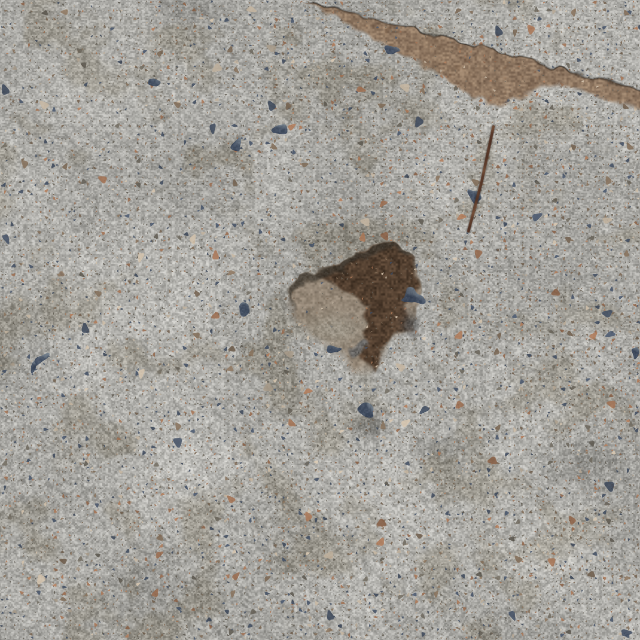
Give the GLSL for this texture, as a Shadertoy shader.

```glsl
const vec2 HOLE[18] = vec2[18](
  vec2(.45,.544), vec2(.467,.567), vec2(.501,.577), vec2(.531,.581), vec2(.553,.603), vec2(.586,.613),
  vec2(.615,.62), vec2(.638,.605), vec2(.651,.583), vec2(.658,.544), vec2(.648,.512), vec2(.645,.482),
  vec2(.612,.469), vec2(.592,.447), vec2(.578,.421), vec2(.553,.421), vec2(.527,.453), vec2(.46,.5));
const vec2 WET[18] = vec2[18](
  vec2(.494,.573), vec2(.54,.586), vec2(.561,.608), vec2(.615,.621), vec2(.646,.593), vec2(.654,.554),
  vec2(.633,.519), vec2(.646,.484), vec2(.62,.476), vec2(.594,.454), vec2(.585,.419), vec2(.574,.43),
  vec2(.56,.446), vec2(.577,.46), vec2(.568,.484), vec2(.575,.523), vec2(.555,.538), vec2(.52,.554));
// Large blue stones: centre and radius
const vec3 STONES[12] = vec3[12](
  vec3(.052,.427,.011), vec3(.063,.437,.011), vec3(.438,.796,.01), vec3(.239,.871,.009),
  vec3(.372,.775,.01), vec3(.383,.518,.008), vec3(.743,.694,.01), vec3(.613,.922,.011),
  vec3(.643,.536,.017), vec3(.521,.456,.011), vec3(.572,.36,.013), vec3(.99,.452,.01));

float hash(vec2 p) {
  return fract(sin(dot(p, vec2(127.1, 311.7))) * 43758.5453);
}

float noise(vec2 p) {
  vec2 i = floor(p), f = fract(p);
  f = f * f * (3. - 2. * f);
  return mix(mix(hash(i), hash(i + vec2(1, 0)), f.x),
             mix(hash(i + vec2(0, 1)), hash(i + 1.), f.x), f.y);
}

float fbm(vec2 p) {
  float sum = 0., amp = .53;
  for (int i = 0; i < 4; i++) {
    sum += amp * noise(p);
    p = p * 2.03 + 17.;
    amp *= .5;
  }
  return sum;
}

float segment(vec2 p, vec2 a, vec2 b) {
  vec2 e = b - a, w = p - a;
  return length(w - e * clamp(dot(w, e) / dot(e, e), 0., 1.));
}

float polygon(vec2 p, vec2 v[18]) {
  float d = 1e3, side = 1.;
  for (int i = 0; i < 18; i++) {
    vec2 a = v[i], b = v[(i + 17) % 18], e = b - a, w = p - a;
    d = min(d, segment(p, a, b));
    bvec3 c = bvec3(p.y >= a.y, p.y < b.y, e.x * w.y > e.y * w.x);
    if (all(c) || !any(c)) side = -side;
  }
  return side * d;
}

float blob(vec2 p, vec2 centre, vec2 size) {
  vec2 q = (p - centre) / size;
  return exp(-dot(q, q));
}

// Angular, randomly turned stone
float stone(vec2 p, float radius, float seed) {
  float a = seed * 6.28, c = cos(a), s = sin(a);
  p = mat2(c, s, -s, c) * p;
  p.y *= 1.2 + .7 * fract(seed * 7.3);
  return length(p) * (1. + .18 * sin(3. * atan(p.y, p.x) + seed * 40.)) - radius;
}

vec3 pebbleColor(float h) {
  vec3 c = mix(vec3(.4, .38, .34), vec3(.49, .41, .33), step(.42, h));
  c = mix(c, vec3(.62, .43, .31), step(.73, h));
  c = mix(c, vec3(.76, .7, .62), step(.84, h));
  return mix(c, vec3(.25, .3, .38), step(.91, h));
}

vec3 pebbles(vec3 base, vec2 p, float cells, float density, float aa) {
  vec2 id = floor(p * cells);
  float h = hash(id), k = hash(id + 31.7);
  vec2 centre = .3 + .4 * vec2(hash(id + 5.1), hash(id + 9.4));
  float d = stone(fract(p * cells) - centre, .13 + .15 * k * k, h) / cells;
  float cover = smoothstep(aa, -aa, d) * step(hash(id + 77.3), density);
  return mix(base, pebbleColor(k) * (.85 + .3 * h), cover * .85);
}

vec3 sand(vec2 p, vec3 dark, vec3 light, float aa) {
  vec3 c = mix(dark, light, .65 * noise(p * 300.) + .35 * noise(p * 120.));
  return pebbles(c, p, 130., .28, aa);
}

void mainImage(out vec4 fragColor, in vec2 fragCoord) {
  vec2 p = fragCoord / iResolution.xy;
  float aa = .8 / iResolution.y;
  vec2 rough = p + .01 * (vec2(noise(p * 65.), noise(p * 65. + 40.)) - .5);

  // Concrete with stains and grain
  float grain = .19 * (noise(p * 430.) - .5) + .15 * (noise(p * 210.) - .5);
  vec3 col = vec3(.685, .682, .665) + grain + .16 * (fbm(p * 7.) - .5);
  col -= vec3(.07, .08, .1) * smoothstep(.5, .75, fbm(p * 16. + 8.));
  float stain = blob(p, vec2(.3, .99), vec2(.05, .03)) + blob(p, vec2(.23, .09), vec2(.07, .06))
    + blob(p, vec2(.68, .295), vec2(.05, .025)) + blob(p, vec2(.91, .27), vec2(.07, .04));
  col -= .1 * stain * (.4 + fbm(p * 45.));
  col -= .21 * blob(rough, vec2(.577, .333), vec2(.022, .025));

  // Aggregate at three scales
  float density = .3 + .3 * fbm(p * 5. + 3.) + .1 * p.x;
  col = pebbles(col, p, 150., density * .8, aa);
  col = pebbles(col, p + .37, 78., density * .75, aa);
  col = pebbles(col, p + .71, 34., density * .38, aa);

  // Sand-filled wedge below the slab edge
  float below = 1. - .268 * (rough.x - .475) - rough.y;
  float width = min(.3 * (rough.x - .475), mix(.087, .027, smoothstep(.76, .88, rough.x)));
  float wedge = smoothstep(-.001, .001, below) * smoothstep(-.004, .006, width - below);
  col = mix(col, sand(p, vec3(.4, .31, .24), vec3(.7, .59, .48), aa), wedge * .92);
  float crack = smoothstep(.0035, 0., abs(below)) * smoothstep(.47, .49, p.x);
  col *= 1. - .5 * crack * (.4 + .6 * noise(p * 40.));

  // Hollow: dry floor, wet sand, overhanging shadow
  float hole = polygon(rough, HOLE), wet = polygon(rough, WET);
  float softness = mix(.002, .012, smoothstep(.56, .45, p.y + .3 * (p.x - .5)));
  float inside = smoothstep(softness, -softness, hole);
  vec3 dry = sand(p, vec3(.45, .4, .34), vec3(.69, .63, .56), aa);
  dry = mix(dry, vec3(.6, .58, .53) + grain, .7 * blob(p, vec2(.52, .485), vec2(.05, .025)));
  col = mix(col, dry, inside * .95);
  vec3 damp = sand(p, vec3(.17, .12, .08), vec3(.43, .33, .25), aa);
  col = mix(col, damp, smoothstep(.004, -.004, wet) * .93);
  float overhang = smoothstep(-.005, .003, polygon(rough + vec2(-.005, .008), HOLE));
  overhang *= inside * smoothstep(.49, .54, p.y);
  col = mix(col, vec3(.22, .2, .17) + grain * .5, overhang * .75);
  float ridge = segment(rough, vec2(.55, .449), vec2(.572, .462)) - .006;
  col = mix(col, vec3(.36) + grain, smoothstep(.004, -.003, ridge) * .85);
  col = mix(col, vec3(.34) + grain, .75 * blob(rough, vec2(.642, .494), vec2(.012, .02)));

  // Blue stones with a pale upper face
  for (int i = 0; i < 12; i++) {
    vec3 s = STONES[i];
    vec2 q = rough - s.xy;
    float d = stone(q, s.z, hash(s.xy * 90.));
    vec3 blue = mix(vec3(.23, .28, .36), vec3(.43, .48, .53), smoothstep(0., .012, q.y + .4 * q.x));
    col = mix(col, blue + grain * .35, smoothstep(aa, -aa, d) * .92);
  }

  // Thin bent twig
  vec2 bend = vec2(.753, .718);
  float twig = min(segment(p, vec2(.771, .802), bend), segment(p, bend, vec2(.732, .639)));
  col *= 1. - .25 * smoothstep(.006, .001, twig);
  vec3 bark = mix(vec3(.27, .16, .12), vec3(.46, .32, .23), noise(p * 90.));
  col = mix(col, bark, smoothstep(aa, -aa, twig - .0022));

  fragColor = vec4(clamp(col, 0., 1.), 1.);
}
```
